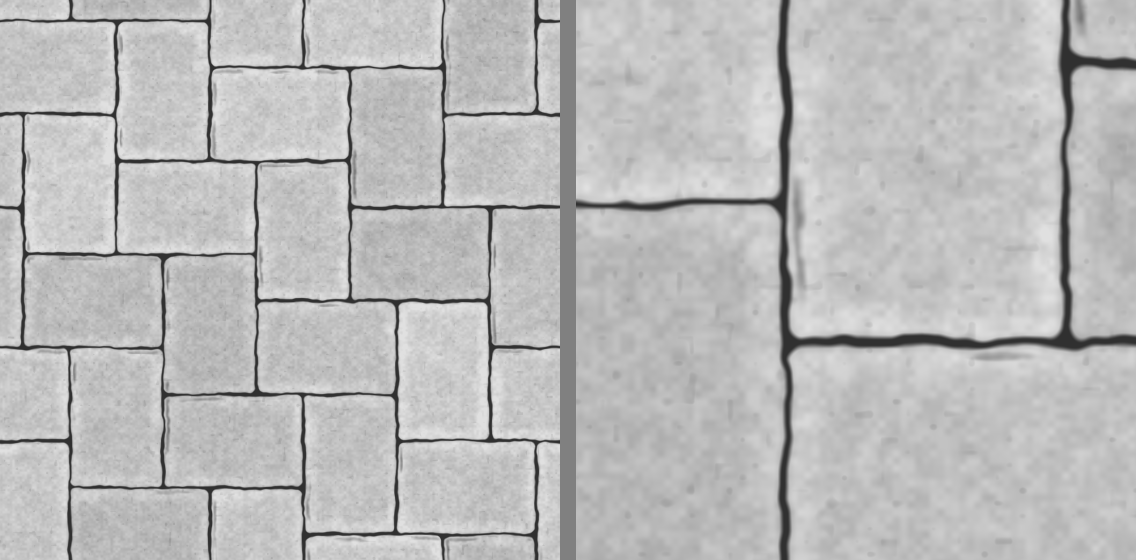
Left: the whole. Right: its middle third, enlarged.
Give the GLSL for this texture, as a Shadertoy shader.

```glsl
// Worn grey concrete pavers in a seamless herringbone of 2x3 and 3x2 blocks.

#define UNITS 12.0                // grid units across the canvas, one full period
#define SHIFT vec2(0.5, 0.45)     // grid offset from the top left, in units
#define JOINT 0.022               // half width of a joint, in units
#define CORNER 0.12               // corner radius of a block
#define WOBBLE 0.05               // unevenness of the block edges
#define TONE_DARK 0.715           // darkest block face
#define TONE_LIGHT 0.805          // lightest block face
#define JOINT_TONE 0.19           // grey of the joints
#define RIM_LIGHT 0.07            // brightening of the worn edges
#define GRAIN 0.13                // contrast of the fine speckle
#define STREAK 0.30               // darkness of the chipped edge streaks

float hash(vec2 p) {
    return fract(sin(dot(p, vec2(127.1, 311.7))) * 43758.5453);
}

// Value noise that wraps with the grid; freq is in cells per unit.
float noise(vec2 p, vec2 freq) {
    vec2 period = UNITS * freq;
    vec2 i = floor(p * freq), f = fract(p * freq);
    f = f * f * (3.0 - 2.0 * f);
    vec2 a = mod(i, period), b = mod(i + 1.0, period);
    return mix(mix(hash(a), hash(vec2(b.x, a.y)), f.x),
               mix(hash(vec2(a.x, b.y)), hash(b), f.x), f.y);
}

// Finds the block under p: its size, its id and the position inside it.
void findBlock(vec2 p, out vec2 size, out vec2 id, out vec2 local) {
    size = vec2(2.0, 3.0);
    id = vec2(0.0);
    local = vec2(1.0);
    for (int k = 0; k < 3; k++) {
        float row = floor(p.y) - float(k);
        float y = fract(p.y) + float(k);
        // Each row starts one upright and one lying block, 5 units further on.
        float upright = 5.0 * row + 2.0, lying = 5.0 * row - 1.0;
        float xu = mod(p.x - upright, UNITS), xl = mod(p.x - lying, UNITS);
        if (xu < 2.0) {
            size = vec2(2.0, 3.0);
            id = mod(vec2(upright, row), UNITS);
            local = vec2(xu, y);
        } else if (xl < 3.0 && k < 2) {
            size = vec2(3.0, 2.0);
            id = mod(vec2(lying, row), UNITS);
            local = vec2(xl, y);
        }
    }
}

float roundedBox(vec2 p, vec2 halfSize, float radius) {
    vec2 q = abs(p) - halfSize + radius;
    return length(max(q, 0.0)) + min(max(q.x, q.y), 0.0) - radius;
}

// Broken dark line just inside an edge; e is the distance from that edge.
float edgeStreak(float e, float wear) {
    return smoothstep(0.03, 0.08, e) * (1.0 - smoothstep(0.09, 0.17, e))
         * smoothstep(0.52, 0.8, wear);
}

void mainImage(out vec4 fragColor, in vec2 fragCoord) {
    vec2 uv = fragCoord / iResolution.y;
    float pixel = UNITS / iResolution.y;
    vec2 p = vec2(uv.x, 1.0 - uv.y) * UNITS - SHIFT;

    // Uneven edges
    vec2 wobble = vec2(noise(p, vec2(3.0)), noise(p + 5.3, vec2(3.0))) - 0.5;
    vec2 chip = vec2(noise(p, vec2(9.0)), noise(p + 3.7, vec2(9.0))) - 0.5;
    vec2 q = p + WOBBLE * (wobble + 0.5 * chip);

    vec2 size, id, local;
    findBlock(q, size, id, local);
    float gap = JOINT * (0.35 + 1.3 * noise(p + 1.9, vec2(2.0)));
    float d = roundedBox(local - 0.5 * size, 0.5 * size - gap, CORNER);

    // Block face: own tone, soft clouds, speckle and small pits
    float tone = mix(TONE_DARK, TONE_LIGHT, hash(id + 0.37));
    float clouds = noise(p, vec2(1.0)) + noise(p + 2.1, vec2(3.0)) - 1.0;
    float speckle = 0.5 * noise(p, vec2(9.0)) + 0.5 * noise(p, vec2(19.0)) - 0.5;
    float pits = smoothstep(0.82, 0.97, noise(p + 4.4, vec2(11.0)));
    float grey = tone + 0.03 * clouds + GRAIN * speckle - 0.06 * pits;

    // Worn, lighter rim
    float rim = smoothstep(-0.34, -0.08, d + 0.12 * (noise(p, vec2(4.0)) - 0.5));
    grey += RIM_LIGHT * rim * (0.5 + 0.7 * noise(p + 6.2, vec2(2.0)));
    grey = min(grey, 0.88);

    // Chipped streaks along the left and top edges of some blocks
    float left = edgeStreak(local.x, noise(p, vec2(10.0, 2.0)))
               * step(0.3, hash(id + 7.1));
    float top = edgeStreak(local.y, noise(p, vec2(2.0, 10.0)))
              * step(0.6, hash(id + 3.3));
    grey -= STREAK * max(left, 0.7 * top) * smoothstep(0.0, 0.1, -d);

    // Dark joints with a soft shoulder
    float soft = max(0.03, pixel);
    float joint = smoothstep(-soft, 0.4 * soft, d);
    grey -= 0.08 * smoothstep(-0.07, 0.0, d);
    grey = mix(grey, JOINT_TONE, joint);

    fragColor = vec4(vec3(grey), 1.0);
}
```
